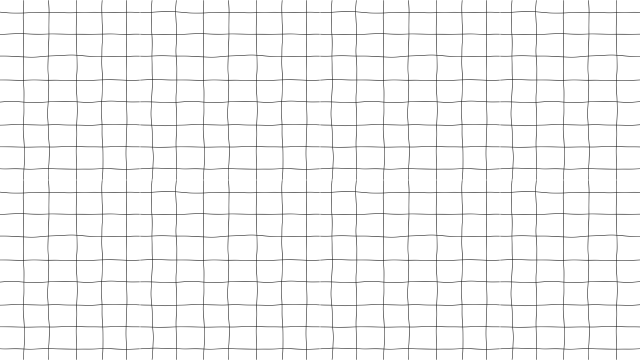
Reproduce this pattern procedurally as a Shadertoy shader.

```glsl
// Hand-drawn square grid: thin wavering ink lines in a repeating tile on white paper.

#define TILES_DOWN 2.0      // tiles over the canvas height
#define LINE_WIDTH 0.0031   // in tiles
#define WIDTH_VARIATION 0.35
#define WOBBLE 0.016        // sideways drift of the lines, in tiles
#define WOBBLE_CELLS 4.0    // noise cells along one tile
#define SEAM_GAP 0.004      // nick where the tiles meet
#define SEAM_FADE 0.7
#define INK vec3(0.09)
#define PAPER vec3(1.0)

const int COLUMNS = 7;
const int ROWS = 8;

// Line positions inside one tile, slightly uneven as drawn by hand.
const float columnAt[COLUMNS] = float[](0.067, 0.202, 0.354, 0.492, 0.648, 0.790, 0.925);
const float rowAt[ROWS] = float[](0.062, 0.184, 0.306, 0.434, 0.555, 0.688, 0.810, 0.931);

float hash(vec2 p) {
    vec3 q = fract(vec3(p.xyx) * 0.1031);
    q += dot(q, q.yzx + 33.33);
    return fract((q.x + q.y) * q.z);
}

// 1D gradient noise that repeats once per tile.
float tileNoise(float t, float cells, float seed) {
    float x = t * cells;
    float cell = floor(x);
    float f = x - cell;
    float slopeA = 2.0 * hash(vec2(mod(cell, cells), seed)) - 1.0;
    float slopeB = 2.0 * hash(vec2(mod(cell + 1.0, cells), seed)) - 1.0;
    float blend = f * f * f * (f * (f * 6.0 - 15.0) + 10.0);
    return mix(slopeA * f, slopeB * (f - 1.0), blend);
}

// Signed distance to the nearest copy of a coordinate repeating every tile.
float wrapped(float x) {
    return fract(x + 0.5) - 0.5;
}

// Share of a pixel covered by a stripe of the given width.
float stripe(float d, float width, float pixel) {
    float high = min(d + 0.5 * pixel, 0.5 * width);
    float low = max(d - 0.5 * pixel, -0.5 * width);
    return max(high - low, 0.0) / pixel;
}

// One wavering line; "along" runs with it and "across" measures from it.
float inkLine(float across, float along, float seed, float pixel) {
    float drift = tileNoise(along, WOBBLE_CELLS, seed)
                + 0.3 * tileNoise(along, WOBBLE_CELLS * 2.0 + 1.0, seed + 31.0);
    float width = LINE_WIDTH * (1.0 + WIDTH_VARIATION * tileNoise(along, 11.0, seed + 67.0));
    float gap = SEAM_FADE * stripe(wrapped(along), SEAM_GAP, pixel);
    return stripe(wrapped(across - WOBBLE * drift), width, pixel) * (1.0 - gap);
}

void mainImage(out vec4 fragColor, in vec2 fragCoord) {
    // Tile units, with a tile corner at the canvas centre.
    float pixel = TILES_DOWN / iResolution.y;
    vec2 p = (fragCoord - 0.5 * iResolution.xy) * pixel;

    float bare = 1.0;
    for (int i = 0; i < COLUMNS; i++)
        bare *= 1.0 - inkLine(p.x - columnAt[i], p.y, float(i) + 1.0, pixel);
    for (int i = 0; i < ROWS; i++)
        bare *= 1.0 - inkLine(p.y - rowAt[i], p.x, float(i) + 12.0, pixel);

    fragColor = vec4(mix(INK, PAPER, bare), 1.0);
}
```
